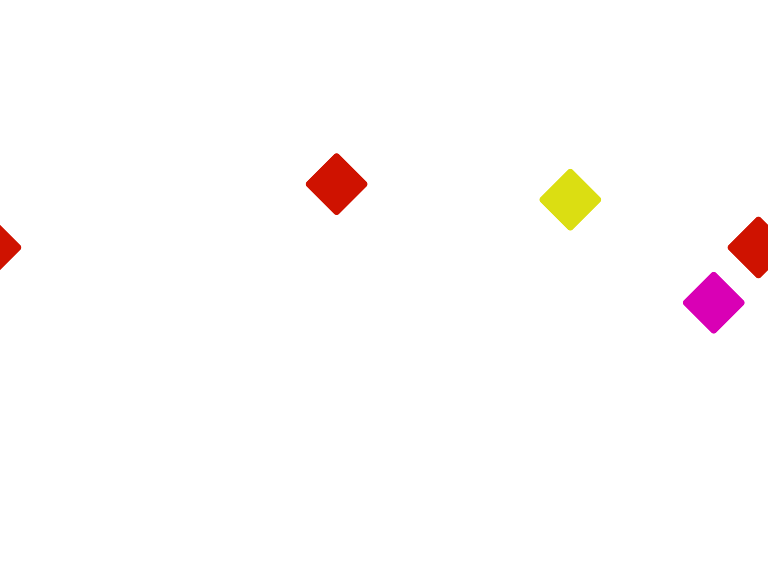
This background is drawn by a Shadertoy shader. Its source:

```glsl
// A few small flat diamonds with softly rounded tips on plain white.
// They follow a wavy trail that tightens to the right, with hashed jitter,
// and wrap around the left and right borders of the canvas.

const int DIAMOND_COUNT = 4;
const float HALF_DIAGONAL = 0.056;  // to the unrounded tip, in canvas heights
const float TIP_RADIUS = 0.006;
const float JITTER = 0.008;

const vec3 WHITE = vec3(1.0);
const vec3 RED = vec3(0.81, 0.07, 0.0);
const vec3 YELLOW = vec3(0.86, 0.87, 0.07);
const vec3 MAGENTA = vec3(0.85, 0.0, 0.71);

// Two random values in 0..1 from one number
vec2 hash21(float n) {
    vec3 p = fract(vec3(n) * vec3(0.1031, 0.1030, 0.0973));
    p += dot(p, p.yzx + 33.33);
    return fract((p.xx + p.yz) * p.zy);
}

// Signed distance to a square on its tip, with rounded corners
float roundedDiamond(vec2 p, float halfDiagonal, float radius) {
    vec2 turned = vec2(p.x + p.y, p.x - p.y) * sqrt(0.5);
    vec2 q = abs(turned) - (halfDiagonal * sqrt(0.5) - radius);
    return length(max(q, 0.0)) + min(max(q.x, q.y), 0.0) - radius;
}

// Centre of one diamond: spacing shrinks to the right, height is a wave
vec2 trailPoint(float index, float last, float width) {
    float remaining = 1.0 - index / last;
    float x = width * (0.99 - 0.55 * remaining * remaining);
    float y = 0.59 + 0.122 * cos(1.75 * index - 0.7);
    return vec2(x, y) + JITTER * (hash21(index + 7.0) - 0.5);
}

// Red, yellow and magenta in turn
vec3 diamondColour(int index) {
    int turn = index % 3;
    return turn == 0 ? RED : turn == 1 ? YELLOW : MAGENTA;
}

void mainImage(out vec4 fragColor, in vec2 fragCoord) {
    vec2 uv = fragCoord / iResolution.y;
    float width = iResolution.x / iResolution.y;
    float pixel = 1.0 / iResolution.y;
    vec3 colour = WHITE;

    for (int i = 0; i < DIAMOND_COUNT; i++) {
        vec2 offset = uv - trailPoint(float(i), float(DIAMOND_COUNT - 1), width);
        // Shortest horizontal way, across the border if needed
        offset.x -= width * round(offset.x / width);
        float dist = roundedDiamond(offset, HALF_DIAGONAL, TIP_RADIUS);
        float cover = 1.0 - smoothstep(-0.5 * pixel, 0.5 * pixel, dist);
        colour = mix(colour, diamondColour(i), cover);
    }

    fragColor = vec4(colour, 1.0);
}
```
